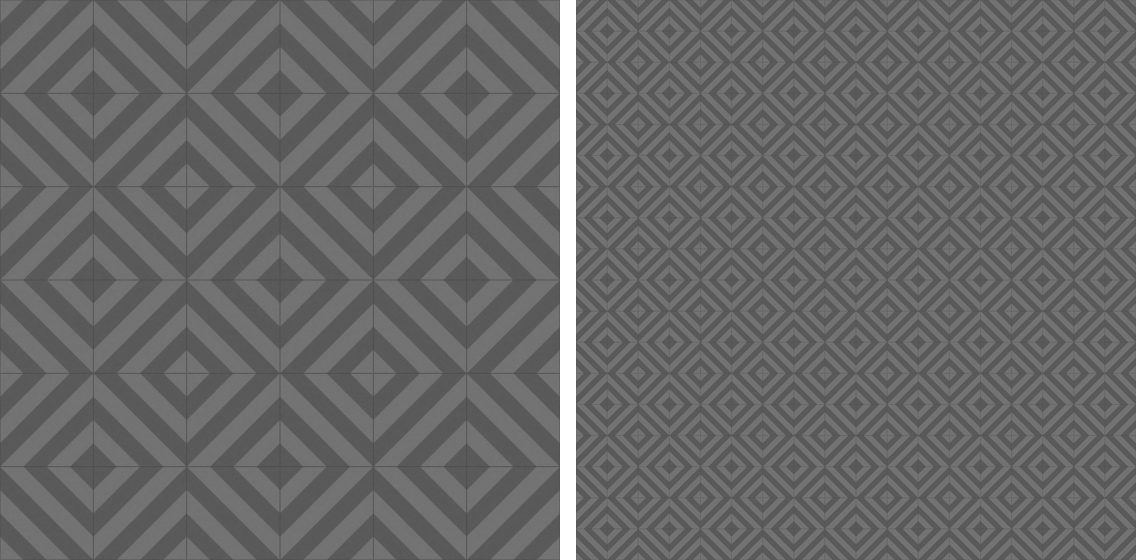
Left, the tile; right, the same tile 3 across and 3 down.
Reproduce this pattern procedurally as a Shadertoy shader.

```glsl
const float REPEATS = 3.0;            // diamonds across and down
const float TILES = 2.0 * REPEATS;    // square tiles across and down
const float BAND_PAIRS = 4.0;         // dark and light pairs from centre to cell corner
const float JOINT_WIDTH = 0.0018;
const float JOINT_STRENGTH = 0.75;
const float GRAIN_CELLS = 256.0;
const float GRAIN_AMOUNT = 0.012;
const vec3 DARK = vec3(0.351);
const vec3 LIGHT = vec3(0.449);
const vec3 JOINT = vec3(0.295);

float hash(vec2 p) {
    vec3 q = fract(p.xyx * 0.1031);
    q += dot(q, q.yzx + 33.33);
    return fract((q.x + q.y) * q.z);
}

// Value noise that wraps after one canvas
float grain(vec2 uv) {
    vec2 p = uv * GRAIN_CELLS;
    vec2 i = floor(p);
    vec2 f = smoothstep(0.0, 1.0, fract(p));
    vec2 a = mod(i, GRAIN_CELLS);
    vec2 b = mod(i + 1.0, GRAIN_CELLS);
    return mix(mix(hash(a), hash(vec2(b.x, a.y)), f.x),
               mix(hash(vec2(a.x, b.y)), hash(b), f.x), f.y);
}

// Signed distance to the light bands, positive inside
float bandDistance(vec2 uv) {
    vec2 cell = abs(fract(uv * REPEATS) - 0.5);
    float phase = (cell.x + cell.y) * BAND_PAIRS;
    float wave = 0.25 - abs(fract(phase - 0.25) - 0.5);
    return wave / (BAND_PAIRS * REPEATS * sqrt(2.0));
}

// Distance to the nearest tile edge on each axis
vec2 jointDistance(vec2 uv) {
    return abs(fract(uv * TILES + 0.5) - 0.5) / TILES;
}

void mainImage(out vec4 fragColor, in vec2 fragCoord) {
    vec2 uv = fragCoord / iResolution.xy;
    float pixel = 1.0 / min(iResolution.x, iResolution.y);

    // Concentric diamond bands
    float light = clamp(bandDistance(uv) / pixel + 0.5, 0.0, 1.0);
    vec3 color = mix(DARK, LIGHT, light);

    // Thin joints between tiles
    vec2 joints = clamp((0.5 * JOINT_WIDTH - jointDistance(uv)) / pixel + 0.5, 0.0, 1.0);
    color = mix(color, JOINT, max(joints.x, joints.y) * JOINT_STRENGTH);

    // Faint surface grain
    color += (grain(uv) - 0.5) * GRAIN_AMOUNT;

    fragColor = vec4(color, 1.0);
}
```
